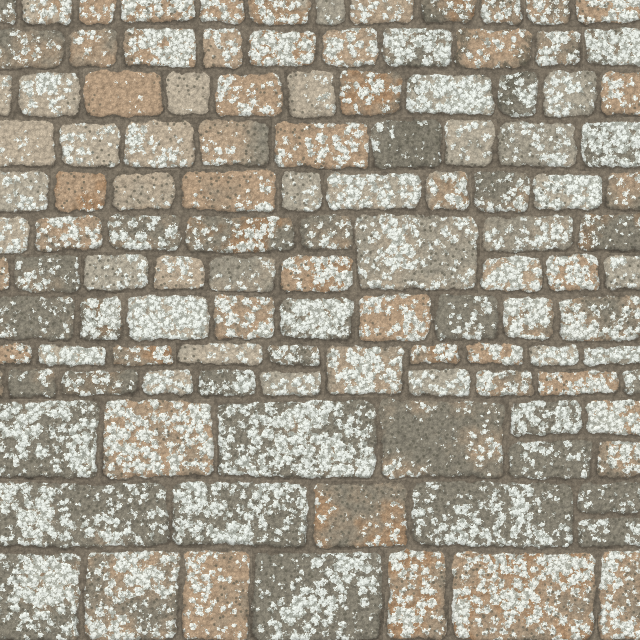
Reproduce this texture procedurally as a Shadertoy shader.

```glsl
// Weathered rubble-stone wall: uneven courses of tan and grey blocks, pale lichen, brown mortar.

// Colours
const vec3 MORTAR = vec3(0.475, 0.440, 0.385);
const vec3 GREY   = vec3(0.520, 0.500, 0.445);
const vec3 TAN    = vec3(0.700, 0.605, 0.500);
const vec3 SAND   = vec3(0.735, 0.705, 0.635);
const vec3 RUST   = vec3(0.610, 0.470, 0.340);
const vec3 SOOT   = vec3(0.370, 0.360, 0.310);
const vec3 PALE   = vec3(0.740, 0.755, 0.710);
const vec3 LICHEN = vec3(0.880, 0.900, 0.875);

// Layout, in canvas units
const int COURSES = 13;
const float COURSE_Y[14] = float[14](-0.005, 0.142, 0.25, 0.378, 0.426, 0.465, 0.542,
                                     0.604, 0.667, 0.735, 0.815, 0.891, 0.959, 1.02);
const float DENSITY[13] = float[13](6.4, 4.6, 5.0, 10.0, 10.0, 9.0, 9.0,
                                    8.0, 9.0, 9.0, 10.0, 10.0, 11.0);
const vec2 BIG_LOW = vec2(0.505, 0.635);   // x span of the block across courses 3 and 4
const vec2 BIG_HIGH = vec2(0.555, 0.748);  // x span of the block across courses 6 and 7
const float SPLIT_DENSITY = 9.0;
const float JOINT_JITTER = 0.55;
const float HALF_GAP = 0.0048;
const float CORNER = 0.012;
const float EDGE_ROUGHNESS = 0.0013;
const float EDGE_BLUR = 0.0013;

vec2 hash2(vec2 p) {
    vec3 q = fract(p.xyx * vec3(0.1031, 0.1030, 0.0973));
    q += dot(q, q.yzx + 33.33);
    return fract((q.xx + q.yz) * q.zy);
}

// Distance to the nearest scattered point
float cells(vec2 p) {
    vec2 i = floor(p), f = p - i;
    float d = 4.0;
    for (int y = -1; y <= 1; y++)
        for (int x = -1; x <= 1; x++) {
            vec2 o = vec2(x, y);
            vec2 r = o + hash2(i + o + 50.0) - f;
            d = min(d, dot(r, r));
        }
    return sqrt(d);
}

// Layered cellular noise, roughly zero mean and unit deviation
float clumps(vec2 p) {
    float sum = 0.0, amp = 0.5;
    for (int k = 0; k < 4; k++) {
        sum += amp * cells(p);
        p = mat2(0.8, 0.6, -0.6, 0.8) * p * 2.1 + 7.3;
        amp *= 0.55;
    }
    return (0.43 - sum) * 8.8;
}

// Joint i of n across the span; the two ends stay fixed
float joint(float i, float n, vec2 span, float seed) {
    float inner = step(0.5, i) * step(i, n - 0.5);
    float shift = JOINT_JITTER * (hash2(vec2(i + 3.0, seed)).x - 0.5) * inner;
    return mix(span.x, span.y, (i + shift) / n);
}

// Bounds (left, bottom, right, top) and identity of the block around p
vec4 blockAt(vec2 p, out vec2 id) {
    int c = 0;
    for (int k = 1; k < COURSES; k++) if (p.y > COURSE_Y[k]) c = k;
    float lo = COURSE_Y[c], hi = COURSE_Y[c + 1], density = DENSITY[c];
    float seed = float(c) * 7.0 + 11.0;
    vec2 ends = hash2(vec2(seed, 2.0));
    vec2 span = vec2(-0.1 * ends.x, 1.0 + 0.1 * ends.y);

    // Tall courses split into two thin ones at the right
    if (c == 1 || c == 2) {
        float split = c == 1 ? 0.9 : 0.793;
        if (p.x < split) span.y = split;
        else {
            float mid = 0.5 * (lo + hi);
            span.x = split;
            density = SPLIT_DENSITY;
            if (p.y > mid) { lo = mid; seed += 200.0; } else { hi = mid; seed += 300.0; }
        }
    }
    // Large blocks reach across two courses
    bool low = c == 3 || c == 4;
    if (low || c == 6 || c == 7) {
        vec2 big = low ? BIG_LOW : BIG_HIGH;
        int base = low ? 3 : 6;
        if (p.x < big.x) span.y = big.x;
        else if (p.x > big.y) { span.x = big.y; seed += 400.0; }
        else {
            id = vec2(float(base), 90.0);
            return vec4(big.x, COURSE_Y[base], big.y, COURSE_Y[base + 2]);
        }
    }
    float n = max(1.0, floor(density * (span.y - span.x) + 0.5));
    float i = clamp(floor((p.x - span.x) / (span.y - span.x) * n), 0.0, n - 1.0);
    if (p.x < joint(i, n, span, seed)) i -= 1.0;
    else if (p.x > joint(i + 1.0, n, span, seed)) i += 1.0;
    id = vec2(i, seed);
    return vec4(joint(i, n, span, seed), lo, joint(i + 1.0, n, span, seed), hi);
}

void mainImage(out vec4 fragColor, in vec2 fragCoord) {
    vec2 uv = fragCoord / iResolution.xy;
    vec2 p = uv + 0.0022 * sin(uv.yx * vec2(31.0, 17.0) + 2.0 * sin(uv * 23.0));

    // Block outline
    vec2 id;
    vec4 box = blockAt(p, id);
    vec2 tone = hash2(id + 17.0), wear = hash2(id + 61.0);
    vec2 centre = 0.5 * (box.xy + box.zw);
    vec2 halfSize = 0.5 * (box.zw - box.xy) - HALF_GAP * (0.8 + 0.5 * wear);
    vec2 q = p - centre;
    float radius = min(CORNER, 0.45 * min(halfSize.x, halfSize.y));
    vec2 e = abs(q) - halfSize + radius;
    float d = length(max(e, 0.0)) + min(max(e.x, e.y), 0.0) - radius;
    d += EDGE_ROUGHNESS * clumps(uv * 38.0);

    // Surface noise and light from the upper left
    float broad = clumps(uv * 10.0 + id * 3.7);
    float speck = clumps(uv * 58.0);
    float fine = clumps(uv * 130.0 + 9.0);
    float slope = speck - clumps(uv * 58.0 + vec2(-0.06, 0.11));

    // Stone body: warm upper left, grey at the foot and in the sooty upper right
    float warmZone = exp(-dot(uv - vec2(0.2, 0.81), (uv - vec2(0.2, 0.81)) * vec2(14.0, 90.0)));
    float sootZone = exp(-dot(uv - vec2(0.73, 0.89), (uv - vec2(0.73, 0.89)) * vec2(22.0, 70.0)));
    float foot = smoothstep(0.40, 0.34, centre.y);
    float warmth = tone.x + 0.6 * warmZone - 0.35 * foot - 0.4 * sootZone + 0.12 * broad;
    vec3 stone = mix(GREY, TAN, smoothstep(0.1, 0.65, warmth));
    stone = mix(stone, SAND, 0.75 * smoothstep(0.45, 0.8, tone.y) * (1.0 - foot));
    stone = mix(stone, RUST, 0.55 * smoothstep(0.8, 0.95, wear.x) * smoothstep(-0.6, 0.8, broad));
    stone = mix(stone, SOOT, 0.6 * sootZone * smoothstep(-0.5, 0.9, speck - broad));

    // Lichen crust and small pits
    float cover = 1.7 * (wear.y - 0.5) - 1.5 * warmZone - 0.5 * sootZone - 0.15 * foot;
    float crust = smoothstep(-0.35, 0.45, cover + 0.5 * broad + 0.7 * speck);
    stone = mix(stone, mix(PALE, LICHEN, smoothstep(-0.9, 0.7, fine + 0.5 * speck)), 0.92 * crust);
    stone *= 1.0 + 0.055 * fine + 0.045 * slope;
    float pit = smoothstep(0.24, 0.08, cells(uv * 78.0)) * smoothstep(0.1, 0.9, -broad + 0.4 * foot);
    stone = mix(stone, SOOT, 0.65 * pit);

    // Rounded rims and contact shadow
    float up = clamp(q.y / halfSize.y, -1.0, 1.0);
    stone *= 1.0 + smoothstep(-0.007, 0.0, d) * (0.10 * up - 0.10);
    vec3 mortar = MORTAR * (1.0 + 0.05 * fine + 0.04 * broad + 0.03 * slope);
    mortar *= 1.0 - smoothstep(0.006, 0.0, d) * (0.12 - 0.12 * up);

    vec3 colour = mix(mortar, stone, smoothstep(EDGE_BLUR, -EDGE_BLUR, d));
    fragColor = vec4(clamp(colour, 0.0, 1.0), 1.0);
}
```
